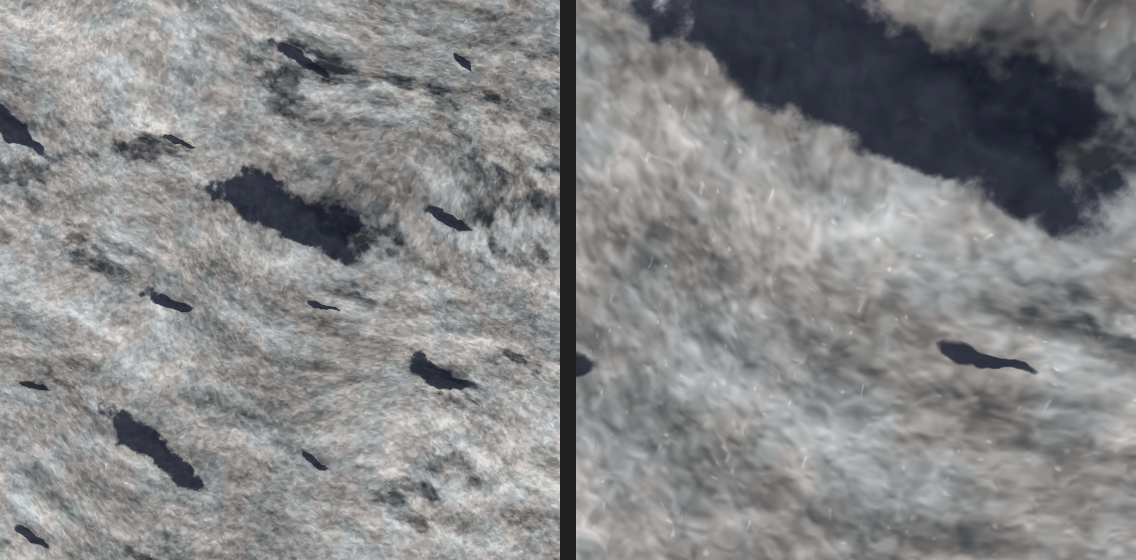
Left: the whole. Right: its middle third, enlarged.
Reproduce this texture procedurally as a Shadertoy shader.

```glsl
float hash(vec2 p) {
    return fract(sin(dot(p, vec2(127.1, 311.7))) * 43758.5453);
}

float noise(vec2 p) {
    vec2 i = floor(p), f = fract(p);
    f = f * f * (3.0 - 2.0 * f);
    return mix(mix(hash(i), hash(i + vec2(1, 0)), f.x),
               mix(hash(i + vec2(0, 1)), hash(i + vec2(1, 1)), f.x), f.y);
}

float fbm(vec2 p) {
    float sum = 0.0, amp = 0.5;
    for (int i = 0; i < 5; i++) {
        sum += amp * noise(p);
        p = mat2(1.6, 1.2, -1.2, 1.6) * p + 7.3;
        amp *= 0.55;
    }
    return sum / 1.055;
}

vec2 turn(vec2 p, float a) {
    return mat2(cos(a), -sin(a), sin(a), cos(a)) * p;
}

// x: cast shadow, y: shaded slope above it, z: sunlit lip below it
vec3 pits(vec2 p) {
    vec3 result = vec3(0.0);
    vec2 warp = vec2(fbm(p * 13.0), fbm(p * 13.0 + 40.0)) - 0.5;
    float ragged = fbm(p * 45.0) - 0.5;
    for (int i = 0; i < 13; i++) {
        float n = float(i);
        vec2 center = fract(vec2(0.52, 0.62) + n * vec2(0.7549, 0.5698));
        float size = 0.15 / (1.0 + 0.45 * n);
        float angle = -0.45 - 0.5 * (hash(vec2(n, 3.0)) - 0.4) * min(n, 1.0);
        vec2 q = turn(p - center + warp * (0.03 + 0.3 * size), angle) / size;
        float width = 0.23 - 0.07 * q.x;
        float d = length(vec2(q.x, q.y / width)) - 1.0 + ragged * 0.9;
        float shadow = smoothstep(0.16, -0.16, d);
        float slope = exp(-2.2 * dot(q - vec2(0.1, 0.3), (q - vec2(0.1, 0.3)) * vec2(1.0, 7.0)));
        float lip = exp(-2.0 * dot(q + vec2(0.0, 0.5), (q + vec2(0.0, 0.5)) * vec2(1.0, 12.0)));
        result = max(result, vec3(shadow, slope, lip));
    }
    return result;
}

void mainImage(out vec4 fragColor, in vec2 fragCoord) {
    vec2 p = fragCoord / iResolution.y;
    vec2 bend = vec2(noise(p * 4.0), noise(p * 4.0 + 19.0)) - 0.5;
    vec2 grainAxis = turn(p + bend * 0.09, -0.36);

    // Broad patches and slanting streaks
    float broad = fbm(grainAxis * vec2(3.0, 5.5) + 3.0);
    float streak = fbm(grainAxis * vec2(8.0, 24.0) + 11.0);
    float tone = 0.625 + 0.42 * (broad - 0.5) + 0.34 * (streak - 0.5);
    tone += 0.045 * (1.0 - p.x - p.y);

    // Rough relief lit from above
    vec2 g = grainAxis * vec2(15.0, 30.0);
    float relief = fbm(g) - fbm(g + vec2(-0.1, 0.35));
    tone += 0.4 * relief;

    // Craggy dark patches
    float crag = smoothstep(0.48, 0.72, fbm(grainAxis * vec2(5.0, 9.0) + 57.0));
    tone -= 0.3 * crag * smoothstep(0.42, 0.68, fbm(grainAxis * vec2(20.0, 42.0) + 31.0));

    // Mineral grains and bright flecks
    vec2 flake = grainAxis + 0.006 * vec2(noise(p * 90.0), noise(p * 90.0 + 8.0));
    tone += 0.17 * (noise(flake * vec2(105.0, 150.0)) - 0.5);
    tone += 0.13 * (noise(flake * vec2(210.0, 270.0) + 5.0) - 0.5);
    tone += 0.13 * smoothstep(0.86, 1.0, noise(flake * 170.0 + 77.0));

    // Hollows
    vec3 pit = pits(p);
    tone += 0.06 * pit.z - pit.y * (0.09 + 0.25 * max(streak - 0.45, 0.0));
    tone = clamp(tone, 0.2, 0.87);

    // Warm and cool tints, bluish in the shade
    float tint = smoothstep(0.3, 0.7, fbm(p * 24.0 + 90.0));
    vec3 stone = tone * mix(vec3(1.02, 0.995, 0.975), vec3(0.98, 1.005, 1.015), tint);
    stone += vec3(-0.012, 0.0, 0.022) * smoothstep(0.48, 0.25, tone);
    vec3 shade = vec3(0.185, 0.2, 0.245) + 0.22 * (tone - 0.55);
    fragColor = vec4(mix(stone, shade, pit.x), 1.0);
}
```
